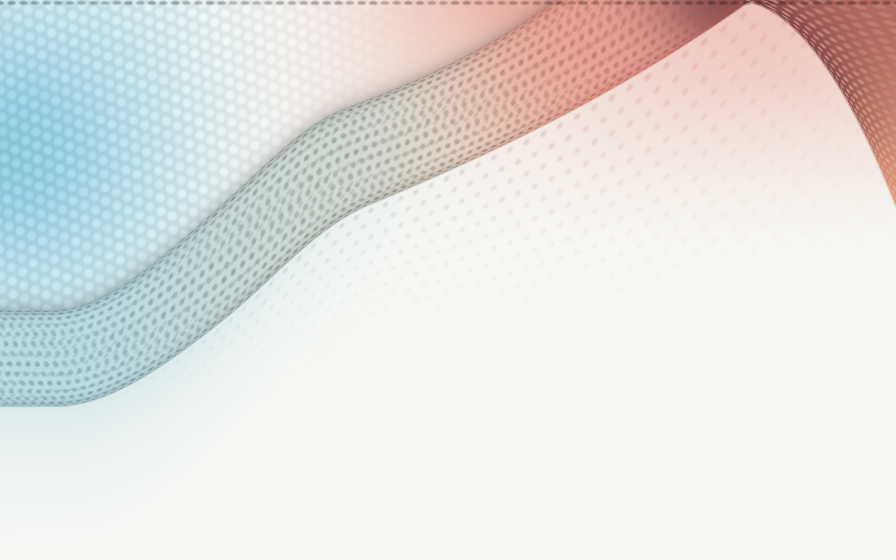
This background is drawn by a Shadertoy shader. Its source:

```glsl
const vec3 PAPER = vec3(0.965, 0.97, 0.953);
const vec3 SKY = vec3(0.50, 0.77, 0.86);
const vec3 MIST = vec3(0.85, 0.915, 0.925);
const vec3 PEACH = vec3(0.95, 0.86, 0.82);
const vec3 CORAL = vec3(0.91, 0.60, 0.56);
const vec3 WINE = vec3(0.42, 0.20, 0.24);

float hash(vec2 cell) {
    return fract(sin(dot(cell, vec2(127.1, 311.7))) * 43758.5453);
}

// Soft elliptical light, 1 at its centre
float glow(vec2 p, vec2 centre, vec2 radii) {
    vec2 d = (p - centre) / radii;
    return exp(-dot(d, d));
}

// Staggered soft dots with slightly uneven strength
float dots(vec2 grid, float radius, float softness) {
    float row = floor(grid.y);
    grid.x += 0.5 * mod(row, 2.0);
    float strength = 0.75 + 0.25 * hash(floor(grid));
    float d = length(fract(grid) - 0.5);
    return strength * (1.0 - smoothstep(radius - softness, radius + softness, d));
}

// Height of a flowing edge: an S-shaped step followed by a steepening ramp
float flow(float x, float base, vec2 stepSpan, float rise, float slope, float bend) {
    float d = x - 0.44;
    float r = 0.5 * (d + sqrt(d * d + 0.004));
    return base + rise * smoothstep(stepSpan.x, stepSpan.y, x) + slope * r + bend * r * r * r;
}

float upperEdge(float x) {
    return flow(x, 0.444, vec2(0.09, 0.62), 0.30, 0.33, 0.42);
}

float lowerEdge(float x) {
    return flow(x, 0.273, vec2(0.10, 0.66), 0.27, 0.40, 0.13);
}

// Sheet behind the ribbon, at the upper left
vec3 upperSheet(vec2 p, float height) {
    vec3 col = mix(MIST, vec3(0.945, 0.94, 0.93), smoothstep(0.15, 0.55, p.x));
    col = mix(col, PEACH, smoothstep(0.45, 0.85, p.x));
    col = mix(col, CORAL, 0.8 * glow(p, vec2(1.0, 1.03), vec2(0.24, 0.14)));
    col = mix(col, SKY, 0.85 * glow(p, vec2(0.0, 0.73), vec2(0.27, 0.25)));
    vec2 grid = mat2(0.92, 0.39, -0.39, 0.92) * p * vec2(46.0);
    float fade = 1.0 - smoothstep(0.25, 0.85, p.x);
    col += 0.075 * fade * (dots(grid, 0.36, 0.16) - 0.3);
    return col * (1.0 - 0.20 * exp(-max(height, 0.0) / 0.016));
}

// Pale field below the ribbon
vec3 lowerSheet(vec2 p, float depth) {
    float cool = 1.0 - smoothstep(0.2, 1.0, p.x);
    float warm = smoothstep(0.45, 1.25, p.x);
    float d = max(depth, 0.0);
    vec3 col = mix(PAPER, vec3(0.83, 0.90, 0.915), 0.75 * cool * exp(-d / 0.11));
    float lift = smoothstep(0.50, 1.0, p.y);
    col = mix(col, vec3(0.94, 0.82, 0.79), warm * lift * 0.95);
    col = mix(col, CORAL, 0.25 * glow(p, vec2(1.36, 0.98), vec2(0.22, 0.16)));
    vec2 grid = vec2(48.0 * p.x - 7.5 * p.x * p.x, depth * mix(46.0, 30.0, warm));
    float fade = exp(-d / mix(0.10, 0.20, warm)) * smoothstep(0.2, 0.6, p.y);
    vec3 ink = mix(vec3(0.55, 0.66, 0.68), vec3(0.86, 0.50, 0.48), warm);
    return mix(col, ink, 0.32 * fade * dots(grid, 0.17, 0.12));
}

// Dotted tube; across runs from 0 at the lower edge to 1 at the upper
vec3 ribbon(vec2 p, float across) {
    vec3 col = mix(vec3(0.73, 0.855, 0.885), vec3(0.81, 0.85, 0.83), smoothstep(0.1, 0.6, p.x));
    col = mix(col, vec3(0.92, 0.83, 0.76), smoothstep(0.55, 0.95, p.x));
    col = mix(col, CORAL, 0.85 * smoothstep(0.65, 1.15, p.x + 0.9 * (p.y - 0.85)));
    col = mix(col, WINE, 0.75 * glow(p, vec2(1.30, 1.0), vec2(0.13, 0.09)));
    vec3 ink = mix(vec3(0.36, 0.49, 0.53), vec3(0.43, 0.43, 0.40), smoothstep(0.1, 0.6, p.x));
    ink = mix(ink, vec3(0.66, 0.34, 0.29), smoothstep(0.65, 1.1, p.x));
    float side = clamp(2.0 * across - 1.0, -1.0, 1.0);
    float angle = asin(side);
    float rim = pow(abs(side), 9.0);
    float front = dots(vec2(p.x * 62.0 + angle, angle * 4.6), 0.27, 0.14);
    float back = dots(vec2(p.x * 56.0 - angle * 2.0, angle * 5.2 + p.x * 3.0), 0.22, 0.14);
    float pale = mix(0.38, 0.65, rim);
    col = mix(col, ink, pale * front);
    col = mix(col, ink, 0.22 * back);
    return mix(col, ink, 0.38 * rim);
}

// Dense red fold in the upper right corner
vec3 cornerFold(vec2 p, float inside) {
    float d = max(inside, 0.0);
    vec3 col = mix(vec3(0.88, 0.60, 0.48), vec3(0.73, 0.43, 0.40), smoothstep(0.72, 0.98, p.y));
    float shade = exp(-d / 0.05) * smoothstep(0.62, 0.88, p.y);
    col = mix(col, WINE, 0.75 * shade);
    float mesh = dots(vec2(p.y * 75.0 + p.x * 12.0, sqrt(d) * 34.0), 0.30, 0.14);
    vec3 ink = mix(vec3(0.97, 0.77, 0.65), WINE, smoothstep(0.0, 0.07, d) * 0.35);
    return mix(col, ink, 0.55 * mesh);
}

void mainImage(out vec4 fragColor, in vec2 fragCoord) {
    vec2 p = fragCoord / iResolution.xy * vec2(1.6, 1.0);
    float soft = max(0.003, 1.0 / iResolution.y);
    float top = upperEdge(p.x);
    float bottom = lowerEdge(p.x);

    // Layers from back to front
    vec3 col = lowerSheet(p, bottom - p.y);
    float across = (p.y - bottom) / (top - bottom);
    col = mix(col, ribbon(p, across), smoothstep(-soft, soft, p.y - bottom));
    col = mix(col, upperSheet(p, p.y - top), smoothstep(-soft, soft, p.y - top));

    // Fold edge falls away as a parabola
    float run = max(p.x - 1.31, 0.0);
    float inside = (p.y - 1.0 + 4.4 * run * run) / sqrt(1.0 + 77.0 * run * run);
    float foldMask = smoothstep(-soft, soft, inside) * step(1.31, p.x);
    col = mix(col, cornerFold(p, inside), foldMask);

    // Fine beaded line along the top
    float beads = dots(vec2(p.x * 48.0, (p.y - 1.0) * 90.0), 0.35, 0.15);
    col = mix(col, col * 0.72, beads * smoothstep(0.988, 0.994, p.y));
    fragColor = vec4(clamp(col, 0.0, 1.0), 1.0);
}
```
